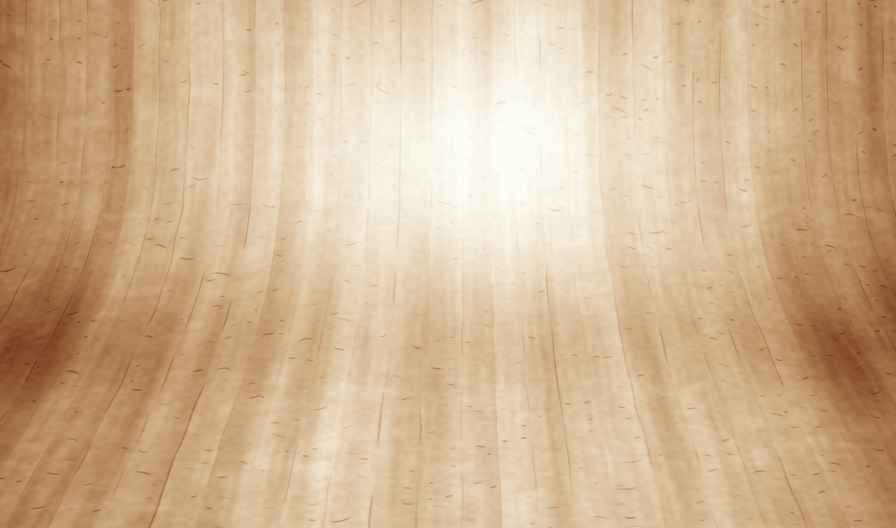
Give the GLSL for this background, as a Shadertoy shader.

```glsl
// Curved studio backdrop of pale wooden planks with a soft central glow.

const float CENTER_X = 0.52;      // vanishing line of the planks
const float PLANKS = 31.0;        // planks across the canvas width

float hash(vec2 p) {
    vec3 q = fract(p.xyx * vec3(0.1031, 0.1030, 0.0973));
    q += dot(q, q.yzx + 33.33);
    return fract((q.x + q.y) * q.z);
}

float noise(vec2 p) {
    vec2 cell = floor(p);
    vec2 f = fract(p);
    f = f * f * (3.0 - 2.0 * f);
    float low = mix(hash(cell), hash(cell + vec2(1, 0)), f.x);
    float high = mix(hash(cell + vec2(0, 1)), hash(cell + vec2(1, 1)), f.x);
    return mix(low, high, f.y);
}

float glow(vec2 p, vec2 center, vec2 radius) {
    vec2 d = (p - center) / radius;
    return exp(-dot(d, d));
}

// Spread of the planks: constant on the wall, widening along the floor.
float floorSpread(float height) {
    const float bend = 0.09;
    return 1.0 + 0.98 * bend * log(1.0 + exp((0.52 - height) / bend));
}

// Brown to cream, following a single lightness value.
vec3 woodColor(float t) {
    return vec3(0.45, 0.22, 0.13) + t * vec3(0.70, 0.77, 0.42)
         + t * t * vec3(-0.16, 0.0, 0.41);
}

// Short bowed strokes across the boards, in some cells of the plank grid.
float crossMarks(vec2 grid, float thickness) {
    vec2 cell = floor(grid);
    vec2 center = 0.35 + 0.3 * vec2(hash(cell + 13.0), hash(cell + 29.0));
    vec2 d = fract(grid) - center;
    float bow = 2.4 * (hash(cell + 59.0) - 0.5);
    float tilt = 0.8 * (hash(cell + 83.0) - 0.5);
    float reach = mix(0.12, 0.34, hash(cell + 47.0));
    float stroke = 1.0 - smoothstep(0.0, thickness, abs(d.y + bow * d.x * d.x + tilt * d.x));
    float ends = 1.0 - smoothstep(0.3 * reach, reach, abs(d.x));
    return step(0.62, hash(cell + 71.0)) * stroke * ends * hash(cell + 97.0);
}

// Signed lightness change from boards, grain, seams and marks.
float woodGrain(vec2 wood, float pixel) {
    float wander = 0.07 * (noise(vec2(wood.x * 20.0 + 80.0, wood.y * 16.0)) - 0.5);
    float across = (wood.x + 3.0) * PLANKS + 0.8 * noise(vec2(wood.x * 9.0 + 40.0, 2.0)) + wander;
    float plank = floor(across);
    float edge = min(fract(across), 1.0 - fract(across)) / PLANKS;

    // Broad streaks along the boards.
    float tone = 0.07 * (hash(vec2(plank, 5.0)) - 0.5);
    tone += 0.18 * (noise(vec2(wood.x * 42.0 + 90.0, wood.y * 1.3)) - 0.5);
    tone += 0.06 * (noise(vec2(wood.x * 95.0 + 150.0, wood.y * 2.0 + plank)) - 0.5);

    // Fine fibers, cross ripples and pores.
    float sway = 0.006 * noise(vec2(plank * 3.0, wood.y * 9.0));
    float fiber = noise(vec2((wood.x + sway) * 200.0 + 300.0, wood.y * 9.0 + plank));
    float patches = noise(vec2(wood.x * 26.0 + 60.0, wood.y * 11.0));
    float ripple = noise(vec2(wood.x * 42.0 + 120.0, wood.y * 48.0 + 2.0 * patches));
    float pores = noise(vec2(wood.x * 190.0 + 200.0, wood.y * 110.0));
    tone += 0.065 * (fiber - 0.5) + 0.04 * (patches - 0.5);
    tone += 0.09 * (ripple - 0.5) * patches + 0.055 * (pores - 0.5);

    // Seams fade in and out along their length.
    float seam = 1.0 - smoothstep(0.0, max(0.0015, pixel), edge);
    float line = floor(across + 0.5);
    float worn = smoothstep(0.25, 0.75, noise(vec2(line * 7.0, wood.y * 14.0)));
    tone -= seam * worn * mix(0.03, 0.18, hash(vec2(line, 17.0)));

    // Two sizes of marks.
    for (float i = 0.0; i < 2.0; i++) {
        float rows = 12.0 + 13.0 * i;
        vec2 grid = vec2(across * (1.0 + i), wood.y * rows + 5.0 * hash(vec2(plank, 31.0 + i)));
        tone -= 0.24 * crossMarks(grid, 1.3 * rows * max(0.0026, pixel));
    }
    return tone;
}

// Lightness of the backdrop before the wood detail.
float backdropLight(vec2 uv, float spot) {
    float side = smoothstep(0.24, 0.56, abs(uv.x - CENTER_X));
    float below = step(uv.y, 0.35);
    float fold = glow(uv, vec2(uv.x, 0.35), vec2(1.0, mix(0.14, 0.10, below)));
    float floorLight = glow(uv, vec2(0.53, 0.07), vec2(0.36, 0.19));
    float light = 0.605 - 0.29 * side + 0.385 * spot;
    return light - fold * mix(0.08, 0.25, side) + 0.10 * floorLight;
}

void mainImage(out vec4 fragColor, in vec2 fragCoord) {
    vec2 uv = fragCoord / iResolution.xy;
    float spread = floorSpread(uv.y);

    // Bend the flat boards from the wall onto the floor.
    vec2 wood = vec2((uv.x - CENTER_X) / spread, uv.y + 0.6 / spread);
    float spot = glow(uv, vec2(0.53, 0.71), vec2(0.27, 0.33));

    // The glow washes out the detail.
    float detail = woodGrain(wood, 1.0 / iResolution.x) * (1.15 - 0.8 * spot);
    float light = clamp(backdropLight(uv, spot) + detail, 0.0, 1.0);
    fragColor = vec4(clamp(woodColor(light), 0.0, 1.0), 1.0);
}
```
